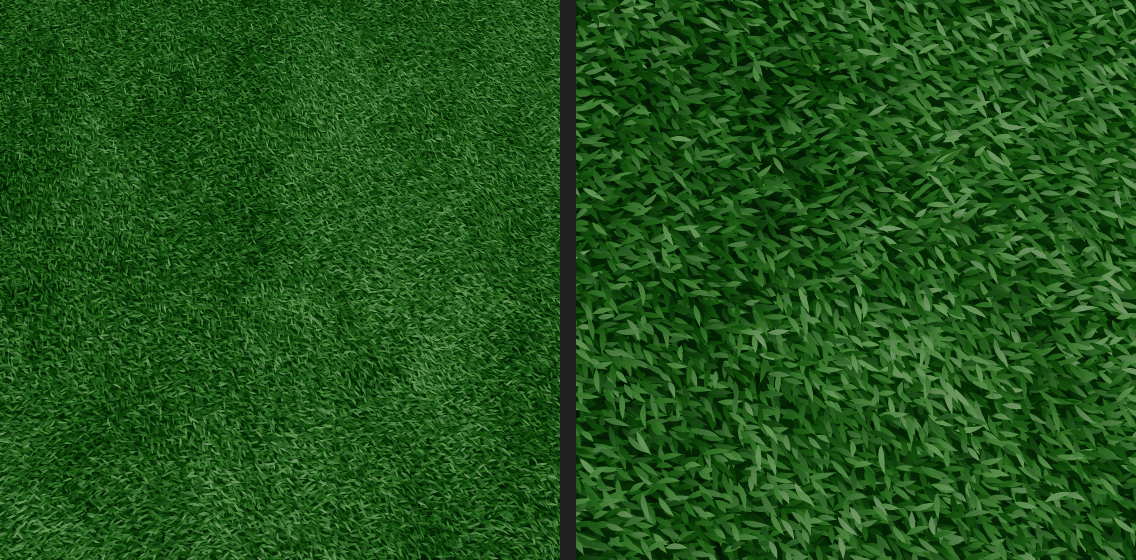
Left, the full canvas; right, a detail of the centre.
A Shadertoy shader for this texture:

```glsl
// Short artificial turf seen at a slant, finer towards the far (upper) edge.
// Layers of thin, slightly bent blades are scattered on a jittered grid,
// from dark roots to pale tips, with soft patches shifting tone and lean.

// Four random values per cell, without sine
vec4 hash4(vec2 cell) {
    vec4 p = fract(cell.xyxy * vec4(0.1031, 0.1030, 0.0973, 0.1099));
    p += dot(p, p.wzxy + 33.33);
    return fract((p.xxyz + p.yzzw) * p.zywx);
}

float valueNoise(vec2 p) {
    vec2 cell = floor(p), f = fract(p);
    f = f * f * (3.0 - 2.0 * f);
    float low = mix(hash4(cell).x, hash4(cell + vec2(1, 0)).x, f.x);
    float high = mix(hash4(cell + vec2(0, 1)).x, hash4(cell + vec2(1, 1)).x, f.x);
    return mix(low, high, f.y);
}

// Deep shadow green at tone 0, pale green at 1; sheen turns it chalky
vec3 turfColor(float tone, float sheen) {
    float t = clamp(tone, -0.2, 1.25);
    return vec3(0.02, 0.16, 0.015) + t * vec3(0.08, 0.34, 0.03)
         + t * t * vec3(0.19, 0.0, 0.20)
         + (sheen - 0.35) * clamp(2.0 * t, 0.0, 1.0) * vec3(0.04, 0.0, 0.05);
}

// Returns coverage in x and position along the blade, -1 root to 1 tip, in y
vec2 blade(vec2 p, float angle, float halfLength, float bend, float pixel) {
    vec2 dir = vec2(cos(angle), sin(angle));
    float along = dot(p, dir) / halfLength;
    float across = dot(p, vec2(-dir.y, dir.x)) + bend * along * along;
    float tip = clamp(along, -1.0, 1.0);
    float halfWidth = 0.18 * (1.0 - along * along) * (1.0 - 0.3 * tip);
    return vec2(clamp((halfWidth - abs(across)) / pixel + 0.5, 0.0, 1.0), tip);
}

void mainImage(out vec4 fragColor, in vec2 fragCoord) {
    vec2 uv = fragCoord / iResolution.y;

    // Slanted ground: blades shrink evenly with height
    float zoom = 1.0 / (1.0 - 0.42 * uv.y);
    vec2 ground = 88.0 * vec2((uv.x - 0.5) * zoom + 2.0, log(zoom) / 0.42);
    float pixel = 88.0 * zoom / iResolution.y;

    // Broad patches of tone and of lean
    float patches = 0.26 * (valueNoise(uv * vec2(5.0, 3.5) + 7.0) - 0.5)
                  + 0.20 * (valueNoise(uv * 13.0 + 31.0) - 0.5)
                  + 0.16 * (valueNoise(uv * 34.0 + 53.0) - 0.5);
    patches += 0.08 * (1.0 - smoothstep(0.1, 0.7, length(uv)));
    float lean = mix(0.3, -0.5, smoothstep(0.15, 0.6, uv.x + uv.y))
               + 0.9 * (valueNoise(uv * 9.0 + 17.0) - 0.5);

    // Blades from the lowest layer up, near rows over far rows
    float tone = 0.04 + 0.5 * patches;
    float sheen = 0.0;
    for (int layer = 0; layer < 5; layer++) {
        float height = float(layer) / 4.0;
        vec2 p = ground + float(layer) * vec2(17.37, 29.61);
        vec2 home = floor(p);
        for (int j = 1; j >= -1; j--) {
            for (int i = -1; i <= 1; i++) {
                vec2 cell = home + vec2(i, j);
                vec4 rnd = hash4(cell);
                float extra = fract(rnd.z * 37.0 + rnd.w * 11.0);
                float angle = lean + 1.9 * (rnd.x - 0.5);
                vec2 shape = blade(p - cell - rnd.zw, angle,
                                   mix(0.5, 0.92, extra), 0.25 * (rnd.w - 0.5), pixel);
                float shade = mix(0.22, 0.72, height) + 0.76 * (rnd.y - 0.5)
                            + 0.10 * shape.y + patches
                            + 0.25 * step(0.95, extra);
                tone = mix(tone, shade, shape.x);
                sheen = mix(sheen, step(0.65, fract(rnd.x * 23.0 + rnd.y * 7.0)), shape.x);
            }
        }
    }

    // Stronger contrast around the middle green
    tone = 0.48 + 1.15 * (tone - 0.51);
    fragColor = vec4(turfColor(tone, sheen), 1.0);
}
```
